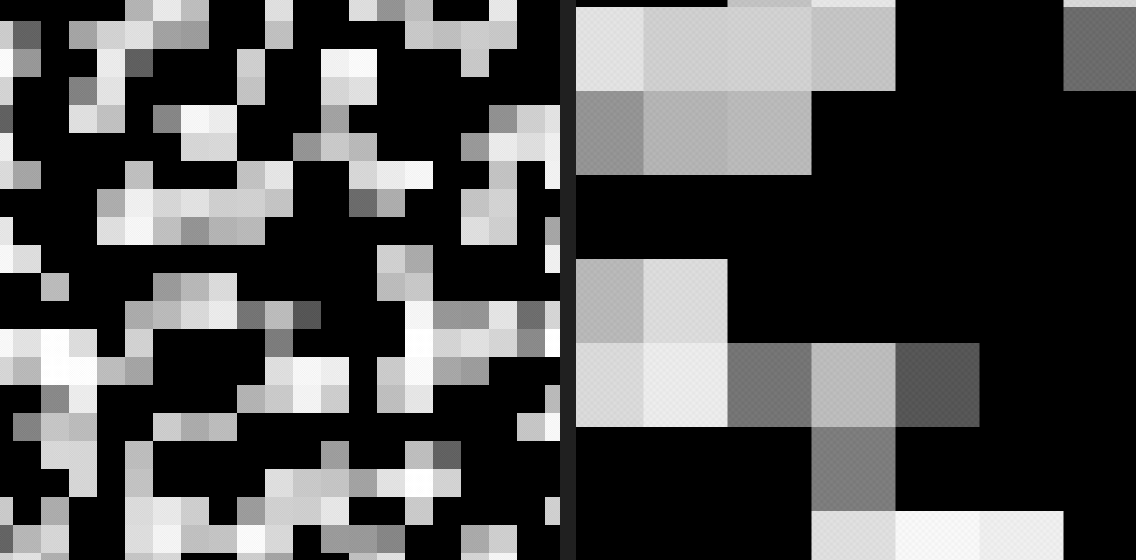
Left, the full canvas; right, a detail of the centre.
Give the GLSL for this texture, as a Shadertoy shader.

```glsl
const float PI = 3.14159265;
const float CELLS = 20.0;                  // cells along the canvas height
const vec2 GRID_SHIFT = vec2(0.53, 0.75);  // grid offset in cells
const int WAVES = 28;
const float GOLDEN_ANGLE = 2.39996;

float hash(float n) {
    return fract(sin(n * 12.9898 + 4.137) * 4375.85);
}

// Layered sines in spread directions, scaled to unit variance
float waveField(vec2 p, float minFreq, float maxFreq) {
    float sum = 0.0;
    for (int i = 0; i < WAVES; i++) {
        float n = float(i);
        float angle = n * GOLDEN_ANGLE;
        float freq = mix(minFreq, maxFreq, hash(n + 31.0));
        float phase = 2.0 * PI * hash(n + 77.0);
        sum += sin(dot(p, vec2(cos(angle), sin(angle))) * freq + phase);
    }
    return sum * sqrt(2.0 / float(WAVES));
}

// Black below the threshold, then a steep rise towards white
float cellTone(vec2 cell, float threshold) {
    float height = max(waveField(cell, 0.6, 2.8) - threshold, 0.0);
    return min(0.855 * pow(height, 0.2), 1.0);
}

// Fine checkered grain, from -1 to 1
float weave(vec2 uv, float density) {
    vec2 s = sin(uv * PI * density);
    return s.x * s.y;
}

void mainImage(out vec4 fragColor, in vec2 fragCoord) {
    // Four samples per pixel smooth the cell edges
    float tone = 0.0;
    for (int k = 0; k < 4; k++) {
        vec2 jitter = vec2(k % 2, k / 2) * 0.5 - 0.25;
        vec2 uv = (fragCoord + jitter) / iResolution.y;
        tone += 0.25 * cellTone(floor(uv * CELLS + GRID_SHIFT), 0.075);
    }

    // Faint grain on the lit cells only
    float grain = 0.018 * weave(fragCoord / iResolution.y, 512.0);
    tone += grain * smoothstep(0.0, 0.4, tone);

    fragColor = vec4(vec3(clamp(tone, 0.0, 1.0)), 1.0);
}
```
